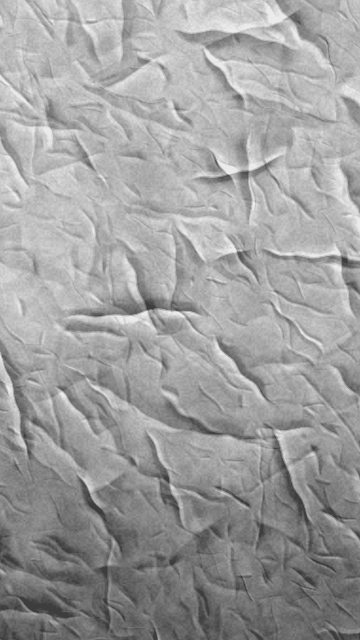
This texture is drawn by a WebGL 1 fragment shader. Its source:

```glsl
precision highp float;
uniform vec2 u_resolution;

#define LIGHT_DIR vec2(0.55, 0.835)
#define SHADE_LOW 0.43
#define SHADE_HIGH 0.71
#define CREASE_DEPTH 0.27
#define FACET_TONE 0.10
#define WARP 0.016
#define MOTTLE 0.045
#define GRAIN 0.075

vec2 hash2(vec2 p) {
  vec3 a = fract(p.xyx * vec3(0.1031, 0.1030, 0.0973));
  a += dot(a, a.yzx + 33.33);
  return fract((a.xx + a.yz) * a.zy);
}

float valueNoise(vec2 p) {
  vec2 i = floor(p), f = fract(p);
  f = f * f * (3.0 - 2.0 * f);
  float low = mix(hash2(i).x, hash2(i + vec2(1.0, 0.0)).x, f.x);
  float high = mix(hash2(i + vec2(0.0, 1.0)).x, hash2(i + 1.0).x, f.x);
  return mix(low, high, f.y);
}

// Layered sines bend the folds
vec2 waves(vec2 p) {
  return sin(p.yx * 7.0 + vec2(1.3, 4.1) + 2.0 * sin(p * 5.0))
       + 0.4 * sin(p.yx * 23.0 + p * 11.0 + vec2(0.7, 2.9))
       + 0.2 * sin(p.yx * 61.0 - p * 37.0);
}

// Lit cellular folds, elongated along an angle
float creases(vec2 p, float angle, float scale, float stretch) {
  float c = cos(angle), s = sin(angle);
  mat2 turn = mat2(c, -s, s, c);
  vec2 squash = vec2(1.0 / stretch, 1.0);
  vec2 q = turn * p * scale * squash + scale * 7.3 + 40.0;
  vec2 cell = floor(q), home = cell, toHome = vec2(0.0);
  float nearest = 9.0;
  for (int y = -1; y <= 1; y++) {
    for (int x = -1; x <= 1; x++) {
      vec2 id = cell + vec2(float(x), float(y));
      vec2 r = id + hash2(id) - q;
      if (dot(r, r) < nearest) {
        nearest = dot(r, r);
        home = id;
        toHome = r;
      }
    }
  }
  float edge = 9.0, nextEdge = 9.0;
  vec2 normal = vec2(0.0, 1.0), other = home;
  for (int y = -2; y <= 2; y++) {
    for (int x = -2; x <= 2; x++) {
      vec2 id = home + vec2(float(x), float(y));
      vec2 r = id + hash2(id) - q;
      vec2 across = r - toHome;
      if (dot(across, across) > 0.0001) {
        vec2 n = normalize(across);
        float d = dot(0.5 * (r + toHome), n);
        if (d < edge) {
          nextEdge = edge;
          edge = d;
          normal = n;
          other = id;
        } else {
          nextEdge = min(nextEdge, d);
        }
      }
    }
  }
  // Both sides of an edge share one fold, with opposite slopes
  vec2 fold = hash2(home + other + 91.0);
  float strength = fold.x * fold.x * 1.5 + 0.08;
  float slope = dot(normal * squash, turn * LIGHT_DIR);
  slope *= fold.y < 0.35 ? -1.0 : 1.0;
  float width = mix(0.06, 0.26, fract(fold.y * 7.0));
  width *= slope < 0.0 ? 1.0 : 0.7;
  float wedge = mix(exp(-edge / width), 1.0 - smoothstep(0.6 * width, width, edge), 0.4);
  wedge *= smoothstep(0.0, 0.13, nextEdge - edge);
  float softStep = smoothstep(0.0, 1.2 * scale / u_resolution.x, edge);
  float lit = slope * (slope < 0.0 ? 1.0 : 0.75) * strength * wedge * softStep;
  float tilt = (hash2(home + 17.0).y - 0.5) * smoothstep(0.0, 0.4, edge);
  return CREASE_DEPTH * lit + FACET_TONE * tilt;
}

void main() {
  vec2 p = gl_FragCoord.xy / u_resolution.x;
  float height = gl_FragCoord.y / u_resolution.y;
  vec2 q = p + WARP * waves(p);
  float activity = 0.9 + 0.3 * sin(p.x * 6.0 + 3.0 * sin(p.y * 4.0));

  // Overall falloff of light
  float tone = mix(SHADE_LOW, SHADE_HIGH, smoothstep(-0.08, 0.52, height));
  tone += 0.09 * (height - 0.5) - 0.03 * (p.x - 0.5) * height;

  // Large folds down to fine wrinkles
  tone += 0.8 * creases(q, -0.65, 4.4, 1.7);
  tone += 0.75 * creases(q, 0.12, 6.0, 1.8) * activity;
  tone += 0.85 * creases(q, -1.3, 6.5, 2.1);
  tone += 0.75 * creases(q, -0.75, 10.5, 1.9) * activity;
  tone += 0.6 * creases(q, -1.1, 16.0, 1.8);
  tone += 0.5 * creases(q, -0.2, 22.0, 1.6) * activity;

  // Paper fibre
  tone += MOTTLE * (valueNoise(p * 48.0) - 0.5);
  tone += GRAIN * (valueNoise(p * 190.0 + 5.0) - 0.5);
  gl_FragColor = vec4(vec3(clamp(tone, 0.24, 0.92)), 1.0);
}
```
